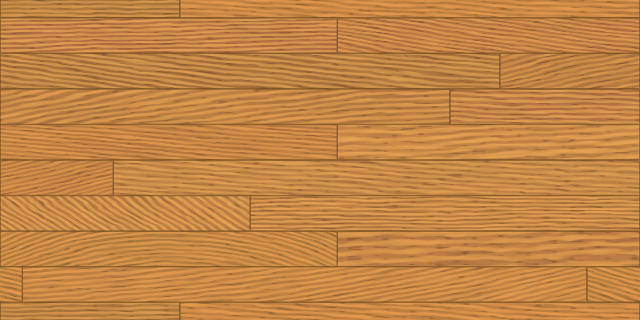
A Shadertoy shader for this texture:

```glsl
const float ROWS = 9.0;
const float ROW_LENGTH = 18.0;      // canvas width in row heights
const float SEAM_WIDTH = 0.022;     // in row heights
const float SEAM_STRENGTH = 0.62;
const float WARP = 0.75;            // waviness of the rings, in cycles
const float STREAK = 0.10;
const float PORE = 0.16;
const vec3 GOLD = vec3(0.85, 0.60, 0.31);
const vec3 ORANGE = vec3(0.86, 0.57, 0.29);
const vec3 OLIVE_RING = vec3(0.66, 0.46, 0.23);
const vec3 RED_RING = vec3(0.70, 0.43, 0.26);
const vec3 SEAM = vec3(0.42, 0.28, 0.11);

// Butt joints of each row, bottom to top, as fractions of the width
const float JOINT_A[9] = float[9](0.0, 0.035, 0.0, 0.0, 0.0, 0.0, 0.0, 0.0, 0.0);
const float JOINT_B[9] = float[9](0.281, 0.917, 0.527, 0.391, 0.177, 0.527, 0.703, 0.781, 0.527);

// Grain of each plank: slope, curvature, rings per row height, redness
const vec4 GRAIN_LEFT[9] = vec4[9](
    vec4(0.01, 0.0, 8.0, 0.1), vec4(0.15, 0.006, 7.0, 0.35),
    vec4(0.0, -0.045, 7.5, 0.0), vec4(-0.65, 0.01, 5.5, 0.5),
    vec4(0.22, 0.0, 8.5, 0.6), vec4(-0.08, 0.0, 8.0, 0.5),
    vec4(0.12, -0.006, 6.0, 0.4), vec4(-0.11, 0.002, 7.0, 0.3),
    vec4(0.02, 0.0, 8.5, 1.0));
const vec4 GRAIN_RIGHT[9] = vec4[9](
    vec4(-0.06, 0.001, 7.0, 0.2), vec4(-0.30, 0.02, 7.0, 0.0),
    vec4(0.03, 0.0, 4.0, 0.7), vec4(0.0, 0.0, 8.5, 0.4),
    vec4(-0.06, 0.001, 7.0, 0.6), vec4(0.05, 0.002, 5.0, 0.5),
    vec4(-0.02, 0.0, 7.0, 0.9), vec4(0.20, -0.01, 7.0, 0.4),
    vec4(-0.14, 0.003, 8.5, 0.9));

float hash(vec2 p) {
    return fract(sin(dot(p, vec2(127.1, 311.7))) * 43758.5453);
}

float noise(vec2 p) {
    vec2 i = floor(p), f = fract(p);
    f = f * f * (3.0 - 2.0 * f);
    return mix(mix(hash(i), hash(i + vec2(1, 0)), f.x),
               mix(hash(i + vec2(0, 1)), hash(i + vec2(1, 1)), f.x), f.y);
}

// p: position from the plank centre, in row heights
vec3 wood(vec2 p, vec4 grain, float seed) {
    vec2 q = p + seed * vec2(37.0, 53.0);
    float height = p.y - grain.x * p.x - grain.y * p.x * p.x;

    // Growth rings, bent by slow and fine noise
    float bend = noise(q * vec2(0.5, 2.0)) - 0.5 + 0.4 * (noise(q * vec2(2.5, 9.0)) - 0.5);
    float phase = height * grain.z + WARP * bend + seed;
    float ring = smoothstep(0.1, 0.95, 0.5 + 0.5 * sin(6.2832 * phase));
    float contrast = mix(0.65, 1.0, hash(vec2(seed, 4.0))) * mix(0.7, 1.1, noise(q * vec2(0.8, 3.0)));

    vec3 base = mix(GOLD, ORANGE, hash(vec2(seed, 9.0)));
    vec3 color = mix(base, mix(OLIVE_RING, RED_RING, grain.w), ring * contrast);

    // Fibre streaks, short pores and the shade of the whole plank
    vec2 fibre = vec2(q.x, height + seed * 53.0);
    color *= 1.0 + STREAK * (noise(fibre * vec2(1.5, 18.0)) - 0.5);
    color *= 1.0 - PORE * ring * smoothstep(0.6, 0.9, noise(fibre * vec2(4.0, 22.0)));
    return color * mix(0.96, 1.03, hash(vec2(seed, 2.0)));
}

void mainImage(out vec4 fragColor, in vec2 fragCoord) {
    vec2 uv = fragCoord / iResolution.xy;
    float pixel = ROWS / iResolution.y;

    // Row, shifted by half so that one row wraps from top to bottom
    float y = uv.y * ROWS + 0.5;
    int row = int(mod(floor(y), ROWS));
    float across = fract(y) - 0.5;

    // Plank within the row
    float along = fract(uv.x - JOINT_A[row]);
    float split = JOINT_B[row] - JOINT_A[row];
    bool left = along < split;
    float start = left ? 0.0 : split;
    float end = left ? split : 1.0;
    float x = (along - 0.5 * (start + end)) * ROW_LENGTH;
    vec4 grain = left ? GRAIN_LEFT[row] : GRAIN_RIGHT[row];
    float seed = float(row) + (left ? 1.3 : 11.7);
    vec3 color = wood(vec2(x, across), grain, seed);

    // Dark seams around each plank
    float edgeX = 0.5 * (end - start) * ROW_LENGTH - abs(x);
    float edge = min(edgeX, 0.5 - abs(across));
    float seam = 1.0 - smoothstep(SEAM_WIDTH - 0.5 * pixel, SEAM_WIDTH + 0.5 * pixel, edge);
    color = mix(color, SEAM, SEAM_STRENGTH * seam);

    fragColor = vec4(color, 1.0);
}
```
